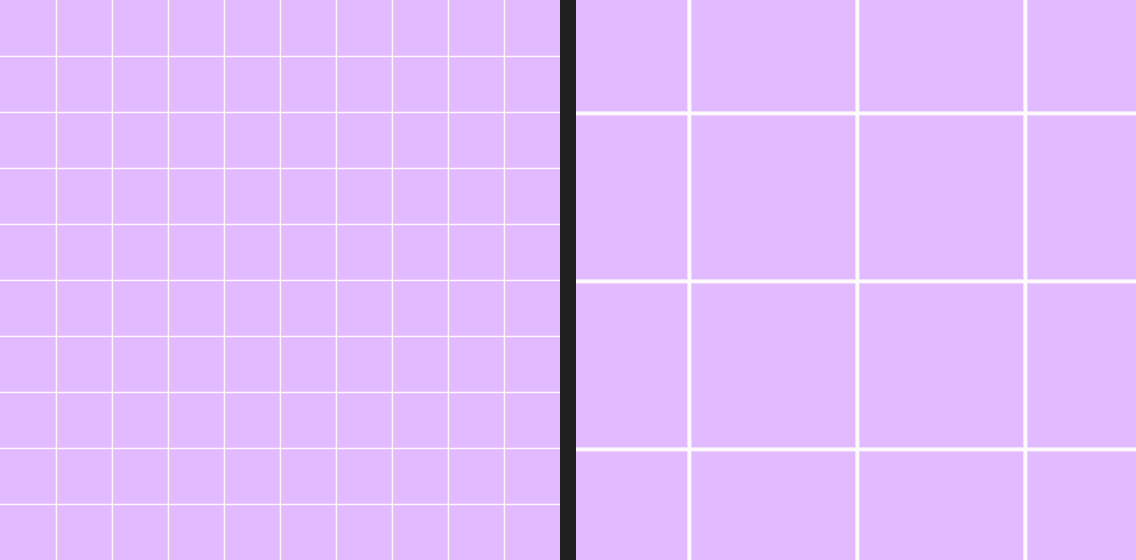
Left, the full canvas; right, a detail of the centre.
Give the GLSL for this pattern, as a three.js fragment shader.

```glsl
varying vec2 vUv;

// Coverage of the evenly spaced inner rules, vertical in x and horizontal in y
vec2 ruleCoverage(vec2 p, vec2 softness) {
  // Ten cells each way; the outer borders carry no rule
  vec2 nearestRule = clamp(floor(p * 10.0 + 0.5), 1.0, 9.0) / 10.0;
  vec2 distanceToRule = abs(p - nearestRule);
  return clamp((0.0012 - distanceToRule) / softness + 0.5, 0.0, 1.0);
}

void main() {
  vec3 lilac = vec3(0.886, 0.729, 1.0);
  vec3 ruleWhite = vec3(0.995, 0.975, 0.98);

  // Rules sit slightly right of and below the exact tenths
  vec2 gridPoint = vUv + vec2(-0.0008, 0.0008);
  vec2 rules = ruleCoverage(gridPoint, 1.25 * fwidth(vUv));

  gl_FragColor = vec4(mix(lilac, ruleWhite, max(rules.x, rules.y)), 1.0);
}
```
